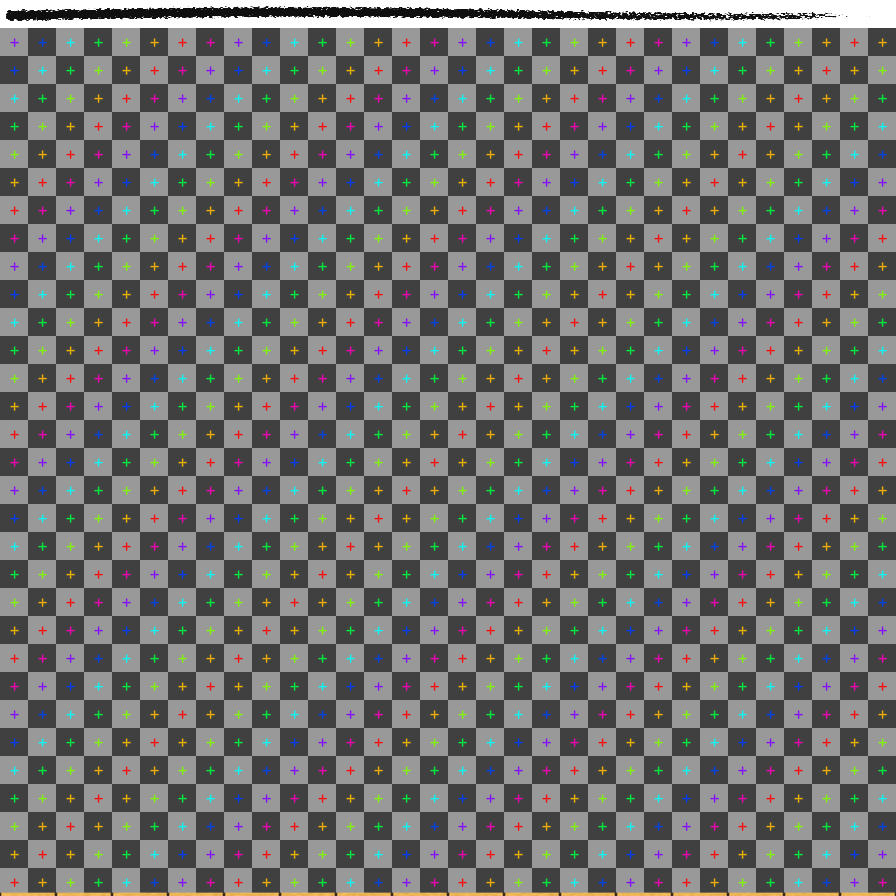
Write a Shadertoy shader that draws this pattern.

```glsl
const float CELLS = 32.0;
const float ROWS = 31.0;
const float PI = 3.14159265;
const vec3 LIGHT_GRAY = vec3(0.60);
const vec3 DARK_GRAY = vec3(0.25);
const vec3 PAPER = vec3(1.0);
const vec3 INK = vec3(0.06);
const vec3 GOLD = vec3(0.93, 0.71, 0.34);
const vec3 TICK = vec3(0.22, 0.17, 0.10);

// Pixel coverage of a shape from its signed distance
float coverage(float dist, float pixel) {
    return clamp(0.5 - dist / pixel, 0.0, 1.0);
}

vec2 hashGradient(vec2 lattice) {
    float angle = fract(sin(dot(lattice, vec2(127.1, 311.7))) * 43758.5) * 2.0 * PI;
    return vec2(cos(angle), sin(angle));
}

float gradientNoise(vec2 p) {
    vec2 cell = floor(p);
    vec2 f = fract(p);
    vec2 blend = f * f * f * (f * (f * 6.0 - 15.0) + 10.0);
    float a = dot(hashGradient(cell), f);
    float b = dot(hashGradient(cell + vec2(1, 0)), f - vec2(1, 0));
    float c = dot(hashGradient(cell + vec2(0, 1)), f - vec2(0, 1));
    float d = dot(hashGradient(cell + vec2(1, 1)), f - vec2(1, 1));
    return mix(mix(a, b, blend.x), mix(c, d, blend.x), blend.y);
}

vec3 hueColor(float hue) {
    return clamp(abs(mod(hue * 6.0 + vec3(0, 4, 2), 6.0) - 3.0) - 1.0, 0.0, 1.0);
}

float checker(vec2 p, float pixel) {
    vec2 wave = clamp(sin(PI * p) / PI * 2.0 / pixel, -1.0, 1.0);
    return 0.5 + 0.5 * wave.x * wave.y;
}

float crossMask(vec2 p, float arm, float halfWidth, float pixel) {
    vec2 a = abs(p);
    float across = coverage(a.y - halfWidth, pixel) * coverage(a.x - arm, pixel);
    float upright = coverage(a.x - halfWidth, pixel) * coverage(a.y - arm, pixel);
    return max(across, upright);
}

// Dry brush line: u runs along the band from 0 to 1, v across it
float brushStroke(float u, float v, float halfWidth) {
    float center = 0.49 + 0.08 * sin(6.5 * u - 0.6);
    float offset = (v - center) / halfWidth;
    float grain = gradientNoise(vec2(u * 210.0, v * 16.0))
                + 0.6 * gradientNoise(vec2(u * 430.0, v * 29.0) + 7.3);
    float dryness = 0.7 * smoothstep(0.3, 0.95, u) + smoothstep(0.88, 1.0, u)
                  + 2.0 * (1.0 - smoothstep(0.003, 0.01, u));
    return smoothstep(-0.15, 0.15, 0.9 - dryness - offset * offset + grain);
}

void mainImage(out vec4 fragColor, in vec2 fragCoord) {
    vec2 p = fragCoord / iResolution.y * CELLS;
    float pixel = CELLS / iResolution.y;

    // Checkerboard
    vec3 color = mix(DARK_GRAY, LIGHT_GRAY, checker(p, pixel));

    // Small crosses, hues mirrored about the rising diagonal
    vec2 cell = floor(p);
    vec2 local = fract(p) - vec2(0.521, 0.479);
    float hue = mod(abs(cell.x - cell.y), 8.0) / 8.0;
    color = mix(color, hueColor(hue), 0.9 * crossMask(local, 0.146, 0.026, pixel));

    // Gold strip with a tick every two cells
    float tickDistance = abs(fract(p.x / 2.0 + 0.5) - 0.5) * 2.0;
    vec3 gold = GOLD + 0.08 * gradientNoise(p * vec2(5.0, 12.0));
    vec3 strip = mix(gold, TICK, coverage(tickDistance - 0.045, pixel));
    color = mix(color, strip, coverage(p.y - 0.12, pixel));

    // White band with the ink stroke
    float ink = brushStroke(p.x / CELLS, p.y - ROWS, 0.18);
    color = mix(color, mix(PAPER, INK, ink), coverage(ROWS - p.y, pixel));

    fragColor = vec4(color, 1.0);
}
```
